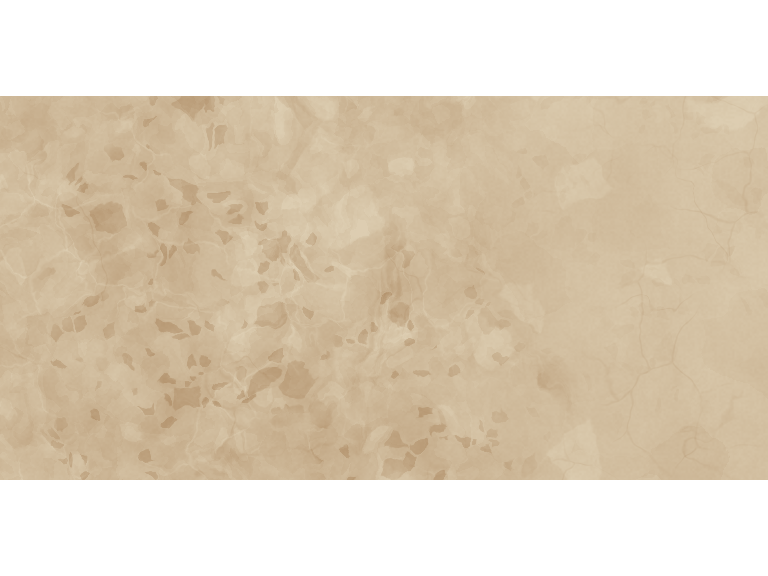
Write a WebGL 2 fragment shader that draws this texture.

```glsl
#version 300 es
precision highp float;
// A wide slab of beige brecciated marble on a white ground.
// Warped noise gives the cloudy body, warped Voronoi cells the pale and brown
// shards, cell borders and noise contours the veins, stretched noise the streaks.

#define WHITE vec3(1.0)
#define PALE vec3(0.865, 0.805, 0.695)
#define BROWN vec3(0.695, 0.565, 0.415)
#define SLAB_HALF_HEIGHT 0.33333
#define BODY_TONE 0.70
#define CLOUD_CONTRAST 0.50
#define SHARD_CONTRAST 0.11
#define CLAST_DEPTH 0.34
#define VEIN_STRENGTH 0.13
#define GRAIN 0.07

uniform vec2 u_resolution;
out vec4 fragColor;

float hash(vec2 p) {
    return fract(sin(dot(p, vec2(127.1, 311.7))) * 43758.5453);
}

float noise(vec2 p) {
    vec2 i = floor(p), f = fract(p);
    f = f * f * (3.0 - 2.0 * f);
    return mix(mix(hash(i), hash(i + vec2(1, 0)), f.x),
               mix(hash(i + vec2(0, 1)), hash(i + vec2(1, 1)), f.x), f.y);
}

float fbm(vec2 p) {
    float sum = 0.0, amp = 0.5;
    for (int i = 0; i < 5; i++) {
        sum += amp * noise(p);
        p = mat2(1.6, 1.2, -1.2, 1.6) * p + 7.3;
        amp *= 0.5;
    }
    return sum / 0.97;
}

vec2 warp(vec2 p, float freq, float amount) {
    return p + amount * (vec2(fbm(p * freq), fbm(p * freq + 31.7)) - 0.5);
}

// x: gap between the two nearest seeds (zero on borders), y: random cell value
vec2 cells(vec2 p) {
    vec2 base = floor(p);
    float near = 9.0, second = 9.0, id = 0.0;
    for (int j = -1; j <= 1; j++)
    for (int i = -1; i <= 1; i++) {
        vec2 cell = base + vec2(i, j);
        vec2 seed = cell + vec2(hash(cell), hash(cell + 57.3));
        float d = length(p - seed);
        if (d < near) { second = near; near = d; id = hash(cell + 13.9); }
        else second = min(second, d);
    }
    return vec2(second - near, id);
}

// Scattered angular fragments covering the given share of the cells
float shards(vec2 p, float scale, float share, float soft) {
    vec2 c = cells(p * scale);
    float inset = 0.06 + 0.25 * fract(c.y * 91.7);
    return smoothstep(inset, inset + soft, c.x) * step(c.y, share);
}

// Thin contour of a noise field
float contour(vec2 p, float width) {
    return 1.0 - smoothstep(0.0, width, abs(fbm(p) - 0.5));
}

// Elongated fibrous band around a centre, leaning sideways
float streaks(vec2 p, vec2 centre, vec2 size, float lean) {
    vec2 q = p - centre;
    q.x -= lean * q.y;
    float envelope = exp(-dot(q / size, q / size));
    float fibre = fbm(vec2(q.x * 55.0, q.y * 11.0) + centre * 40.0);
    return envelope * smoothstep(0.38, 0.66, fibre);
}

float marbleTone(vec2 p) {
    vec2 soft = warp(p, 5.0, 0.16);
    vec2 rough = warp(warp(p, 9.0, 0.07), 38.0, 0.022);

    // Broken zone on the left and centre, calm zone on the right
    float calm = smoothstep(0.72, 1.0, p.x + 0.35 * (fbm(p * 4.0) - 0.5));
    float broken = 1.0 - 0.8 * calm;
    float cluster = smoothstep(0.42, 0.62, fbm(p * 6.0 + 4.1));

    // Cloudy body
    float tone = BODY_TONE + 0.055 * calm - 0.015;
    tone += CLOUD_CONTRAST * (fbm(soft * 5.0 + 2.7) - 0.5) * mix(0.55, 0.9, broken);
    tone += 0.24 * (fbm(rough * 34.0) - 0.5) * broken;

    // Mosaic of fragments at three sizes
    tone += SHARD_CONTRAST * (cells(rough * 9.0).y - 0.5);
    tone += SHARD_CONTRAST * (cells(rough * 24.0 + 5.0).y - 0.5) * broken;
    tone += SHARD_CONTRAST * (cells(rough * 55.0 + 9.0).y - 0.5) * broken;
    tone += 0.13 * shards(rough + 3.3, 8.0, 0.2, 0.10);
    tone += 0.12 * shards(rough + 6.1, 26.0, 0.14, 0.12) * broken;

    // Brown clasts gathered in clusters
    float clasts = 0.8 * shards(rough + 1.7, 21.0, 0.10, 0.10);
    clasts = max(clasts, shards(rough + 8.2, 46.0, 0.15, 0.14));
    tone -= CLAST_DEPTH * clasts * broken * (0.15 + 0.85 * cluster);

    // Pale web on the left, fine brown cracks on the right
    float web = 1.0 - smoothstep(0.0, 0.07, cells(rough * 11.0 + 2.0).x);
    float crack = 1.0 - smoothstep(0.0, 0.045, cells(soft * 8.0 + 6.0).x);
    float patchy = smoothstep(0.4, 0.65, fbm(p * 8.0 + 17.0));
    tone += VEIN_STRENGTH * patchy * broken * max(web, contour(rough * 5.0, 0.012));
    tone -= VEIN_STRENGTH * patchy * calm * crack;
    tone -= VEIN_STRENGTH * patchy * contour(soft * 3.5 + 11.0, 0.009);

    // Fibrous bands
    tone -= 0.33 * streaks(rough, vec2(0.66, 0.45), vec2(0.036, 0.14), 0.16);
    tone -= 0.25 * streaks(rough, vec2(0.95, 0.33), vec2(0.022, 0.08), -0.5);

    return tone + GRAIN * (noise(p * 260.0) - 0.5);
}

void main() {
    vec2 p = gl_FragCoord.xy / u_resolution.y;
    float pixel = 1.0 / u_resolution.y;
    vec3 stone = mix(BROWN, PALE, clamp(marbleTone(p), 0.0, 1.0));
    float edge = abs(p.y - 0.5) - SLAB_HALF_HEIGHT;
    float slab = 1.0 - smoothstep(-0.5 * pixel, 0.5 * pixel, edge);
    fragColor = vec4(mix(WHITE, stone, slab), 1.0);
}
```
